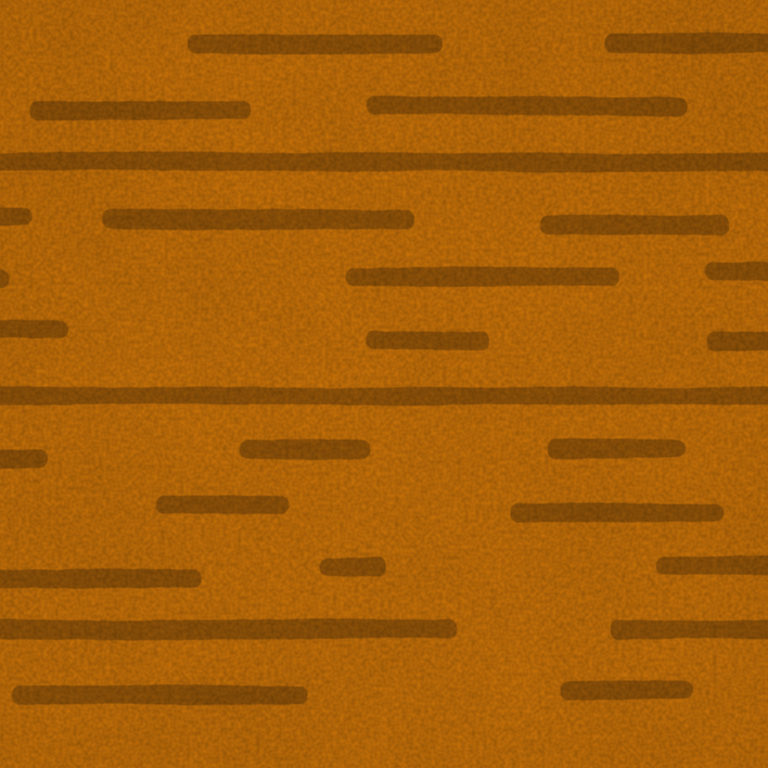
Reproduce this pattern procedurally as a Shadertoy shader.

```glsl
const vec3 GROUND_COLOR = vec3(0.685, 0.390, 0.030);
const vec3 DASH_COLOR = vec3(0.505, 0.290, 0.030);

const float ROW_PITCH = 0.076;       // vertical distance between rows
const float FIRST_ROW = 0.105;       // height of the lowest row
const float LAST_ROW_INDEX = 11.0;
const float ROW_JITTER = 0.022;
const float HALF_THICKNESS = 0.0122;
const float TIP_RADIUS = 0.0105;

const float DASH_PITCH = 0.5;        // one short dash per cell
const float DASH_MIN_HALF = 0.02;
const float DASH_VARIATION = 0.20;
const float DASH_GAP = 0.04;

const float BAND_PITCH = 1.3;        // long bands on every fourth row
const float BAND_HALF = 0.55;
const float BAND_START = -0.15;
const float BROKEN_BAND_START = -0.605;

const float GRAIN_SCALE = 210.0;
const float GRAIN_AMOUNT = 0.14;
const float BLOTCH_AMOUNT = 0.035;
const float VIGNETTE = 0.07;
const float EDGE_SOFTNESS = 0.0008;

// Integer hash, two values in 0..1
vec2 hash2(vec2 p) {
    uvec2 q = uvec2(ivec2(floor(p)));
    uint n = q.x * 1597334677U ^ q.y * 3812015801U;
    n = (n ^ (n >> 15)) * 2246822519U;
    n = (n ^ (n >> 13)) * 3266489917U;
    n ^= n >> 16;
    return vec2(n & 65535U, n >> 16) / 65535.0;
}

float cornerSlope(vec2 corner, vec2 offset) {
    float angle = 6.28319 * hash2(corner).x;
    return dot(vec2(cos(angle), sin(angle)), offset);
}

float gradientNoise(vec2 p) {
    vec2 i = floor(p), f = fract(p);
    vec2 u = f * f * f * (f * (f * 6.0 - 15.0) + 10.0);
    vec2 e = vec2(1.0, 0.0);
    float low = mix(cornerSlope(i, f), cornerSlope(i + e, f - e), u.x);
    float high = mix(cornerSlope(i + e.yx, f - e.yx), cornerSlope(i + 1.0, f - 1.0), u.x);
    return mix(low, high, u.y);
}

float roundedBox(vec2 p, vec2 halfSize, float radius) {
    vec2 q = abs(p) - halfSize + radius;
    return length(max(q, 0.0)) + min(max(q.x, q.y), 0.0) - radius;
}

// Distance to the dash or band in the nearest row
float strokeDistance(vec2 p) {
    float row = clamp(floor((p.y - FIRST_ROW) / ROW_PITCH + 0.5), 0.0, LAST_ROW_INDEX);
    bool isBand = mod(row, 4.0) == 1.0;

    float pitch = isBand ? BAND_PITCH : DASH_PITCH;
    float start = -DASH_PITCH * hash2(vec2(row, 91.0)).x;
    if (isBand) start = row < 2.0 ? BROKEN_BAND_START : BAND_START;

    float cell = floor((p.x - start) / pitch);
    vec2 center = vec2(start + (cell + 0.5) * pitch, FIRST_ROW + row * ROW_PITCH);
    float halfLength = BAND_HALF;
    if (!isBand) {
        vec2 size = hash2(vec2(cell + 17.0, row + 5.0));
        vec2 shift = hash2(vec2(cell + 43.0, row + 29.0)) - 0.5;
        halfLength = DASH_MIN_HALF + DASH_VARIATION * size.x;
        center += shift * vec2(pitch - 2.0 * halfLength - DASH_GAP, ROW_JITTER);
    }

    // Hand-cut drift, swelling and outline roughness
    float drift = 0.004 * gradientNoise(vec2(p.x * 3.0, row * 7.3 + 0.4));
    float swell = 0.003 * gradientNoise(vec2(p.x * 6.0 + 31.0, row * 5.7 + cell));
    float rough = 0.0012 * gradientNoise(p * 45.0);
    vec2 halfSize = vec2(halfLength, HALF_THICKNESS + swell);
    return roundedBox(p - center - vec2(0.0, drift), halfSize, TIP_RADIUS) + rough;
}

void mainImage(out vec4 fragColor, in vec2 fragCoord) {
    vec2 uv = fragCoord / iResolution.xy;

    float edge = EDGE_SOFTNESS + 0.6 / iResolution.y;
    float ink = 1.0 - smoothstep(-edge, edge, strokeDistance(uv));
    vec3 color = mix(GROUND_COLOR, DASH_COLOR, ink);

    // Leathery fine grain, faint blotches, darker borders
    float grain = gradientNoise(uv * GRAIN_SCALE)
                + 0.6 * gradientNoise(uv.yx * GRAIN_SCALE * 0.53 + 19.0);
    float blotch = gradientNoise(uv * 5.0 + 3.0) + 0.7 * gradientNoise(uv * 17.0);
    vec2 fromCenter = uv - 0.5;
    float shade = 1.0 + GRAIN_AMOUNT * grain + BLOTCH_AMOUNT * blotch
                + VIGNETTE * (0.16 - dot(fromCenter, fromCenter));

    fragColor = vec4(color * shade, 1.0);
}
```
